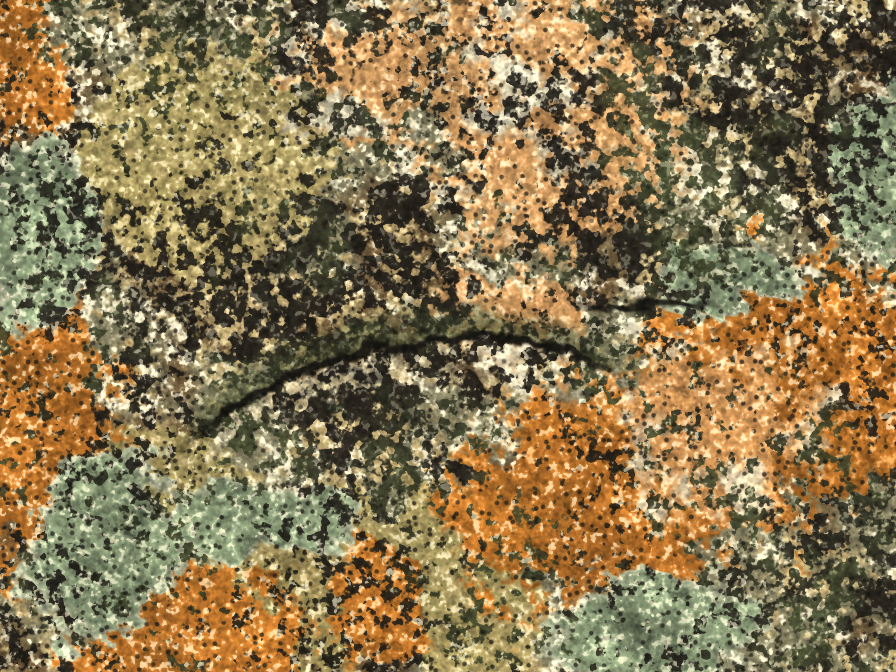
This texture is drawn by a Shadertoy shader. Its source:

```glsl
// Weathered rock face crusted with orange, olive and sage lichen, split by an
// arched crack. Ragged elliptical patches are layered over mottled stone, then
// peppered with dark and pale grains from layered cellular noise.

const vec3 SOOT   = vec3(0.13, 0.12, 0.10);
const vec3 BROWN  = vec3(0.43, 0.34, 0.22);
const vec3 STONE  = vec3(0.53, 0.51, 0.39);
const vec3 TAN    = vec3(0.76, 0.67, 0.46);
const vec3 PALE   = vec3(0.83, 0.80, 0.69);
const vec3 OLIVE  = vec3(0.61, 0.56, 0.32);
const vec3 ORANGE = vec3(0.78, 0.47, 0.17);
const vec3 PEACH  = vec3(0.85, 0.62, 0.38);
const vec3 SAGE   = vec3(0.55, 0.61, 0.47);
const vec3 MOSS   = vec3(0.25, 0.27, 0.17);

// Patch ellipses: centre xy, radii zw
const vec4 ORANGE_PATCHES[6] = vec4[6](
    vec4(0.02, 0.40, 0.14, 0.25), vec4(0.28, 0.04, 0.16, 0.11),
    vec4(0.90, 0.26, 0.22, 0.17), vec4(1.20, 0.42, 0.23, 0.20),
    vec4(0.56, 0.08, 0.07, 0.10), vec4(0.01, 0.93, 0.09, 0.15));
const vec4 PEACH_PATCHES[4] = vec4[4](
    vec4(0.82, 0.86, 0.19, 0.24), vec4(0.55, 0.89, 0.12, 0.10),
    vec4(0.77, 0.55, 0.13, 0.06), vec4(1.08, 0.36, 0.13, 0.13));
const vec4 OLIVE_PATCHES[4] = vec4[4](
    vec4(0.30, 0.77, 0.21, 0.16), vec4(0.49, 0.13, 0.16, 0.14),
    vec4(0.69, 0.14, 0.15, 0.15), vec4(0.26, 0.30, 0.14, 0.06));
const vec4 SAGE_PATCHES[6] = vec4[6](
    vec4(0.16, 0.18, 0.12, 0.13), vec4(0.39, 0.23, 0.13, 0.06),
    vec4(0.98, 0.06, 0.15, 0.10), vec4(1.10, 0.59, 0.10, 0.05),
    vec4(0.05, 0.67, 0.09, 0.14), vec4(1.32, 0.75, 0.08, 0.13));
const vec4 DARK_PATCHES[6] = vec4[6](
    vec4(1.13, 0.85, 0.27, 0.23), vec4(0.42, 0.60, 0.30, 0.16),
    vec4(1.27, 0.18, 0.15, 0.22), vec4(0.43, 0.97, 0.18, 0.09),
    vec4(0.58, 0.34, 0.19, 0.10), vec4(0.96, 0.64, 0.18, 0.10));

vec3 hash3(vec2 p) {
    vec3 h = fract(p.xyx * vec3(0.1031, 0.1030, 0.0973));
    h += dot(h, h.yxz + 33.33);
    return fract((h.xxy + h.yzz) * h.zyx);
}

// Cellular noise: x is distance to the nearest seed, y blends seed values
vec2 cells(vec2 p) {
    vec2 base = floor(p);
    float nearest = 2.0, total = 0.0005, weights = 0.001;
    for (int j = -1; j <= 1; j++)
    for (int i = -1; i <= 1; i++) {
        vec2 cell = base + vec2(i, j);
        vec3 h = hash3(cell);
        vec2 d = p - cell - 0.1 - 0.8 * h.xy;
        float d2 = dot(d, d);
        float w = max(0.0, 1.0 - d2 / 1.21);
        w *= w * w;
        nearest = min(nearest, d2);
        total += w * h.z;
        weights += w;
    }
    return vec2(sqrt(nearest), total / weights);
}

// Layered blended cells, stretched in contrast around 0.5
float layers(vec2 p, int octaves) {
    float sum = 0.0, norm = 0.0, amp = 1.0;
    for (int i = 0; i < octaves; i++) {
        sum += amp * cells(p + 40.0).y;
        norm += amp;
        amp *= 0.58;
        p = mat2(0.8, 0.6, -0.6, 0.8) * p * 2.03 + 17.3;
    }
    return 0.5 + 1.8 * (sum / norm - 0.5);
}

// 1 at a patch centre, 0 on its outline, negative outside
float inside(vec2 p, vec4 e) {
    return 1.0 - length((p - e.xy) / e.zw);
}

float cover(float depth, float soft) {
    return smoothstep(-soft, soft, depth);
}

void mainImage(out vec4 fragColor, in vec2 fragCoord) {
    vec2 p = fragCoord / iResolution.y;

    // Noise at falling sizes
    float broad = layers(p * 7.0, 4);
    float mid   = layers(p * 19.0 + 5.0, 4);
    float fine  = layers(p * 72.0 + 9.0, 3);
    float grain = layers(p * 125.0 + 31.0, 2);
    vec2 slant  = mat2(0.84, 0.54, -0.54, 0.84) * p;
    float strata = layers(slant * vec2(9.0, 24.0) + 61.0, 3);
    vec2 q = p + 0.05 * (vec2(broad, strata) - 0.5);
    float ragged = 0.6 * (mid - 0.5) + 0.3 * (fine - 0.5);

    // Depth inside each kind of patch
    float orange = -9.0, peach = -9.0, olive = -9.0, sage = -9.0, dark = -9.0;
    for (int i = 0; i < 6; i++) {
        orange = max(orange, inside(q, ORANGE_PATCHES[i]));
        sage = max(sage, inside(q, SAGE_PATCHES[i]));
        dark = max(dark, inside(q, DARK_PATCHES[i]));
    }
    for (int i = 0; i < 4; i++) {
        peach = max(peach, inside(q, PEACH_PATCHES[i]));
        olive = max(olive, inside(q, OLIVE_PATCHES[i]));
    }
    float orangeMask = cover(orange + ragged, 0.10);
    float peachMask = cover(peach + 1.3 * ragged, 0.14);
    float oliveMask = cover(olive + 0.8 * ragged, 0.08);
    float sageDepth = sage + 0.7 * ragged;
    float sageMask = cover(sageDepth, 0.05);
    float darkMask = cover(dark + ragged, 0.35);

    // Mottled stone, then crusts
    vec3 col = mix(BROWN, STONE, smoothstep(0.25, 0.6, broad));
    col = mix(col, TAN, smoothstep(0.45, 0.75, 0.5 * (mid + fine)));
    col = mix(col, PALE, 0.8 * smoothstep(0.58, 0.85, 0.6 * strata + 0.4 * grain));
    col = mix(col, mix(OLIVE, TAN, 0.6 * fine), 0.9 * oliveMask);
    col = mix(col, mix(ORANGE * 0.78, ORANGE * 1.1, mid), 0.94 * orangeMask);
    col = mix(col, mix(PEACH, PALE, smoothstep(0.55, 0.9, mid)), 0.85 * peachMask);
    float rim = smoothstep(0.22, 0.02, sageDepth);
    vec3 sageTone = mix(SAGE * (0.75 + 0.4 * mid), PALE, 0.55 * rim);
    col = mix(col, sageTone, sageMask);

    // Dark grains, sparse on crusts and dense on sooty stone
    float crust = max(max(orangeMask, 0.8 * peachMask), max(oliveMask, sageMask));
    float density = 0.40 + 0.19 * darkMask - 0.17 * crust;
    density += 0.32 * (mid - 0.5) + 0.22 * (0.5 - strata);
    float soot = smoothstep(0.11, -0.11, fine - density);
    vec3 sootTone = mix(SOOT, MOSS, smoothstep(0.4, 0.8, broad));
    col = mix(col, sootTone, 0.9 * soot);

    // Round pits and pale flecks
    vec2 pit = cells(p * 62.0 + 3.0);
    float pitMask = smoothstep(0.30, 0.12, pit.x) * smoothstep(0.5, 0.62, pit.y);
    col = mix(col, SOOT, 0.75 * pitMask);
    float fleck = smoothstep(0.72, 0.95, grain) * (1.0 - 0.6 * darkMask);
    col = mix(col, PALE, 0.55 * fleck);

    // Arched crack: mossy overhang above, lit ledge below
    float arch = 0.49 - 0.9 * (p.x - 0.68) * (p.x - 0.68) + 0.03 * (mid - 0.5);
    float rise = p.y - arch;
    float span = smoothstep(0.24, 0.34, p.x) * smoothstep(0.97, 0.85, p.x);
    float overhang = smoothstep(-0.004, 0.006, rise) * smoothstep(0.075, 0.02, rise);
    float ledge = smoothstep(0.0, -0.012, rise) * smoothstep(-0.09, -0.02, rise);
    col = mix(col, MOSS * (0.6 + 0.9 * fine), 0.65 * overhang * span);
    col = mix(col, PALE, 0.45 * ledge * span * smoothstep(0.4, 0.65, fine));
    float slit = smoothstep(0.013, 0.003, abs(rise - 0.004));
    float shelf = smoothstep(0.010, 0.002, abs(p.y - 0.535 - 0.03 * (strata - 0.5)));
    shelf *= smoothstep(0.82, 0.92, p.x) * smoothstep(1.10, 1.02, p.x);
    col = mix(col, SOOT * 0.6, 0.9 * max(slit * span, shelf));

    // Uneven light on grain and relief
    col *= 0.72 + 0.46 * grain + 0.16 * strata;
    fragColor = vec4(clamp(col, 0.0, 1.0), 1.0);
}
```
